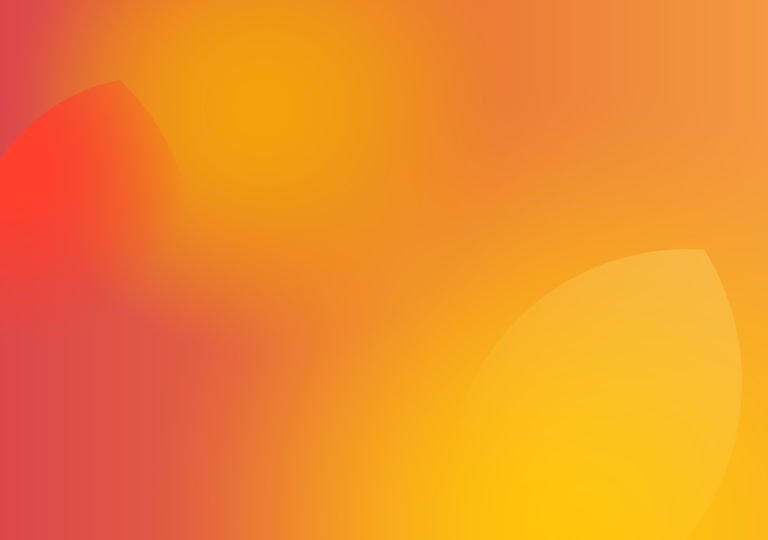
Give the GLSL for this background, as a WebGL 2 fragment shader.

```glsl
#version 300 es
precision highp float;
// Warm red-to-orange gradient with two golden glows and two translucent leaves.

uniform vec2 u_resolution;
out vec4 fragColor;

// Soft round light: 1 at the centre, 0 at the radius.
float glow(vec2 p, vec2 center, float radius, float falloff) {
    float t = length(p - center) / radius;
    return pow(max(1.0 - t * t, 0.0), falloff);
}

float circle(vec2 p, vec2 center, float radius) {
    return length(p - center) - radius;
}

// Antialiased coverage of the overlap of two circles.
float leaf(float leftArc, float rightArc) {
    float pixel = 1.0 / u_resolution.y;
    return 1.0 - smoothstep(-0.75 * pixel, 0.75 * pixel, max(leftArc, rightArc));
}

void main() {
    vec2 p = gl_FragCoord.xy / u_resolution.y;
    float across = gl_FragCoord.x / u_resolution.x;

    // Base gradient from left to right
    vec3 color = mix(vec3(0.86, 0.28, 0.295), vec3(0.925, 0.49, 0.215), min(across / 0.65, 1.0));
    color = mix(color, vec3(0.955, 0.60, 0.25), max(across - 0.65, 0.0) / 0.35);

    // Golden glows
    color = mix(color, vec3(0.95, 0.63, 0.05), glow(p, vec2(0.485, 0.80), 0.463, 1.3));
    color = mix(color, vec3(1.00, 0.77, 0.04), glow(p, vec2(1.074, 0.03), 0.815, 1.8));

    // Red leaf, fading away from the left edge
    float redLeaf = leaf(circle(p, vec2(0.291, 0.507), 0.352),
                         circle(p, vec2(-0.074, 0.537), 0.432));
    float redFade = clamp(1.25 - 3.75 * length(p - vec2(0.0185, 0.694)), 0.0, 1.0);
    color = mix(color, vec3(1.0, 0.25, 0.17), redLeaf * redFade);

    // Pale leaf, fading towards the lower left
    float paleLeaf = leaf(circle(p, vec2(1.272, 0.096), 0.4426),
                          circle(p, vec2(0.911, 0.293), 0.463));
    float paleFade = clamp(1.74 * (dot(p, vec2(0.6, 0.8)) - 0.633), 0.0, 1.0);
    color = mix(color, vec3(0.98, 0.83, 0.42), 0.42 * paleLeaf * paleFade);

    fragColor = vec4(color, 1.0);
}
```
